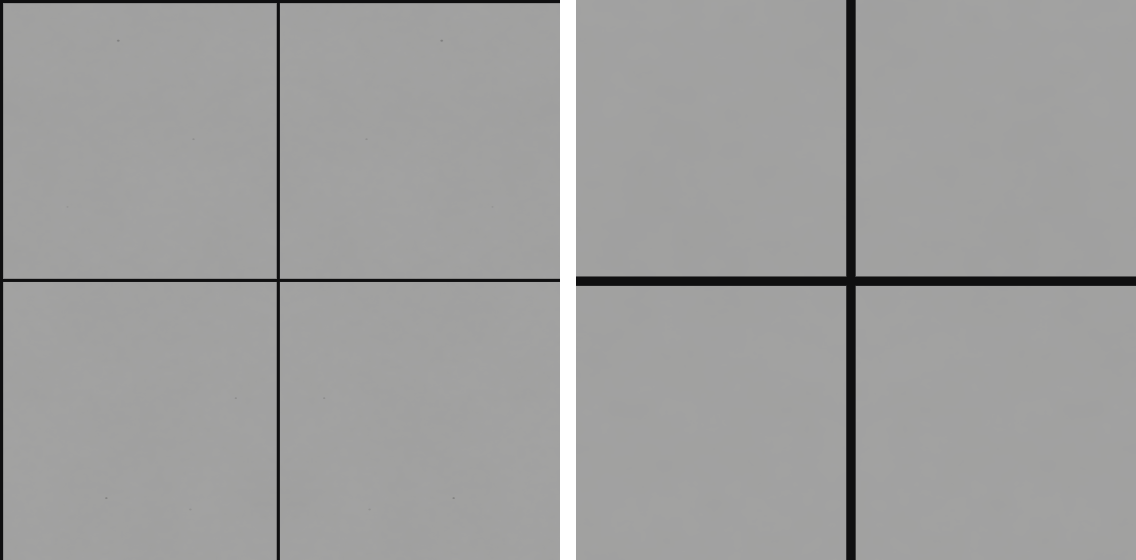
Left, the full canvas; right, a detail of the centre.
Write a WebGL 2 fragment shader that draws this texture.

```glsl
#version 300 es
precision highp float;
// Two by two smooth grey panels with thin black joints, faint mottling and a few specks.

#define TILE_COLOR vec3(0.631, 0.631, 0.629)
#define JOINT_COLOR vec3(0.058, 0.058, 0.062)
#define JOINT_WIDTH 0.0056
#define JOINT_ORIGIN vec2(0.0028, 0.4993)
#define JOINT_PITCH vec2(0.4942, 0.4979)
#define MOTTLE 0.014
#define GRAIN 0.010
#define SPECKS 3
#define SPECK_RADIUS 0.0032
#define SPECK_DEPTH 0.13

uniform vec2 u_resolution;
out vec4 fragColor;

float hash(vec2 p) {
    vec3 q = fract(vec3(p.xyx) * 0.1031);
    q += dot(q, q.yzx + 33.33);
    return fract((q.x + q.y) * q.z);
}

float valueNoise(vec2 p) {
    vec2 cell = floor(p), f = fract(p);
    f = f * f * (3.0 - 2.0 * f);
    float low = mix(hash(cell), hash(cell + vec2(1, 0)), f.x);
    float high = mix(hash(cell + vec2(0, 1)), hash(cell + vec2(1, 1)), f.x);
    return mix(low, high, f.y);
}

float fbm(vec2 p) {
    float sum = 0.0, weight = 0.5;
    for (int i = 0; i < 4; i++) {
        sum += weight * valueNoise(p);
        p = p * 2.03 + 17.1;
        weight *= 0.5;
    }
    return sum;
}

// Coverage of the joints: each axis has two, the outer one along the border
float jointMask(vec2 p, vec2 pixel) {
    vec2 index = clamp(round((p - JOINT_ORIGIN) / JOINT_PITCH), 0.0, 1.0);
    vec2 dist = abs(p - JOINT_ORIGIN - index * JOINT_PITCH);
    vec2 cover = clamp((0.5 * JOINT_WIDTH - dist) / pixel + 0.5, 0.0, 1.0);
    return max(cover.x, cover.y);
}

// Small soft specks scattered in each row of panels
float speckMask(vec2 p) {
    float row = floor(p.y * 2.0);
    float mask = 0.0;
    for (int i = 0; i < SPECKS; i++) {
        vec2 seed = vec2(float(i) * 7.0 + 3.0, row * 13.0 + 5.0);
        vec2 center = 0.06 + 0.38 * vec2(hash(seed), hash(seed + 41.0));
        center.y += row * 0.5;
        float strength = mix(0.35, 1.0, hash(seed + 83.0));
        float radius = SPECK_RADIUS * mix(0.75, 1.1, hash(seed + 127.0));
        float dist = length((p - center) * vec2(0.85, 1.1));
        mask = max(mask, strength * (1.0 - smoothstep(0.2 * radius, radius, dist)));
    }
    return mask;
}

void main() {
    vec2 uv = gl_FragCoord.xy / u_resolution;
    vec2 pixel = 1.0 / u_resolution;

    // Wear is mirrored between the left and right panels
    vec2 mirrored = vec2(abs(uv.x - 0.5), uv.y);

    // Panel surface: broad clouds, fine grain and specks
    float shade = MOTTLE * (fbm(mirrored * 9.0 + 4.0) - 0.47);
    shade += GRAIN * (fbm(mirrored * vec2(70.0, 90.0) + 31.0) - 0.47);
    shade -= SPECK_DEPTH * speckMask(mirrored);
    vec3 color = TILE_COLOR + shade;

    color = mix(color, JOINT_COLOR, jointMask(uv, pixel));
    fragColor = vec4(color, 1.0);
}
```
